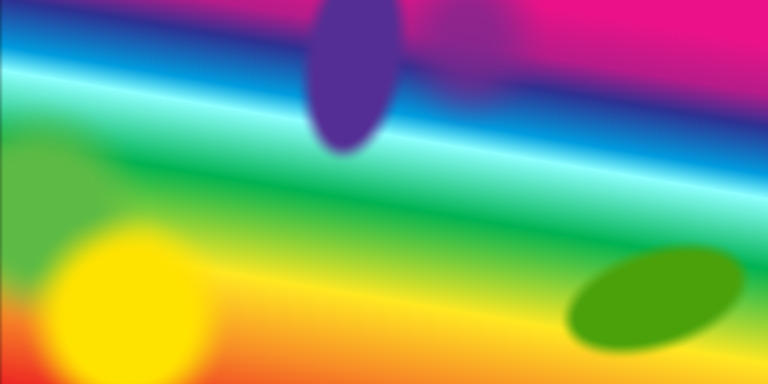
Reproduce this background procedurally as a Shadertoy shader.

```glsl
const vec3 PINK = vec3(0.92, 0.07, 0.53);
const vec3 MAGENTA = vec3(0.71, 0.11, 0.54);
const vec3 NAVY = vec3(0.18, 0.19, 0.57);
const vec3 BLUE = vec3(0.00, 0.61, 0.87);
const vec3 ICE = vec3(0.55, 1.00, 1.00);
const vec3 GREEN = vec3(0.00, 0.70, 0.32);
const vec3 YELLOW = vec3(1.00, 0.91, 0.13);
const vec3 ORANGE = vec3(0.97, 0.55, 0.15);
const vec3 RED = vec3(0.93, 0.15, 0.14);

const vec3 VIOLET = vec3(0.33, 0.18, 0.58);
const vec3 PLUM = vec3(0.48, 0.16, 0.56);
const vec3 LEAF = vec3(0.36, 0.73, 0.27);
const vec3 SUN = vec3(1.00, 0.89, 0.00);
const vec3 OLIVE = vec3(0.29, 0.63, 0.04);

const float BAND_SLOPE = 0.168;

// Linear step from the current colour to the next one
vec3 addStop(vec3 color, vec3 next, float start, float end, float t) {
    return mix(color, next, clamp((t - start) / (end - start), 0.0, 1.0));
}

// Tilted rainbow, where depth grows downwards
vec3 rainbow(float depth) {
    vec3 color = PINK;
    color = addStop(color, MAGENTA, -0.221, -0.090, depth);
    color = addStop(color, NAVY, -0.090, -0.005, depth);
    color = addStop(color, BLUE, -0.005, 0.120, depth);
    color = addStop(color, ICE, 0.120, 0.182, depth);
    color = addStop(color, GREEN, 0.182, 0.365, depth);
    color = addStop(color, YELLOW, 0.365, 0.612, depth);
    color = addStop(color, ORANGE, 0.612, 0.807, depth);
    return addStop(color, RED, 0.807, 1.000, depth);
}

vec2 rotate(vec2 p, float angle) {
    float c = cos(angle), s = sin(angle);
    return vec2(c * p.x + s * p.y, c * p.y - s * p.x);
}

// Approximate signed distance to an ellipse
float ellipseDistance(vec2 p, vec2 radii) {
    float k = length(p / radii);
    float gradient = length(p / (radii * radii));
    return k * (k - 1.0) / max(gradient, 0.0001);
}

// Coverage of a tilted ellipse with a blurred edge
float softEllipse(vec2 p, vec2 center, vec2 radii, float tilt, float blur) {
    float d = ellipseDistance(rotate(p - center, tilt), radii);
    return 1.0 - smoothstep(-blur, blur, d);
}

void mainImage(out vec4 fragColor, in vec2 fragCoord) {
    vec2 p = fragCoord / iResolution.y;
    vec3 color = rainbow(1.0 - p.y - BAND_SLOPE * p.x);

    // Hazy spots
    float plum = softEllipse(p, vec2(1.224, 0.900), vec2(0.130, 0.165), 0.0, 0.090);
    float leaf = softEllipse(p, vec2(0.104, 0.448), vec2(0.215, 0.220), 0.0, 0.085);
    float sun = softEllipse(p, vec2(0.331, 0.172), vec2(0.220, 0.225), 0.0, 0.065);
    color = mix(color, PLUM, 0.75 * plum);
    color = mix(color, LEAF, leaf);
    color = mix(color, SUN, sun);

    // Crisper ovals
    float violet = softEllipse(p, vec2(0.922, 0.849), vec2(0.122, 0.250), -0.15, 0.028);
    float olive = softEllipse(p, vec2(1.708, 0.221), vec2(0.238, 0.122), 0.304, 0.024);
    color = mix(color, VIOLET, violet);
    color = mix(color, OLIVE, olive);

    // Thin shade along the left border
    color *= mix(0.75, 1.0, smoothstep(0.0, 0.010, p.x));

    fragColor = vec4(color, 1.0);
}
```
